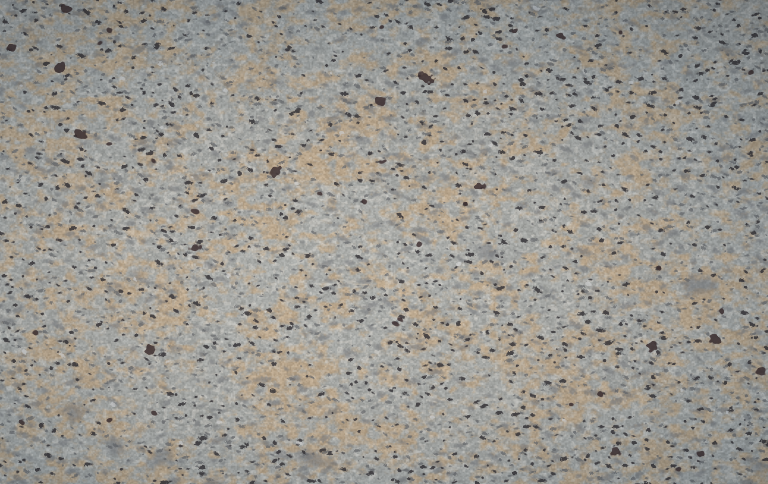
Write a WebGL 2 fragment shader that draws this texture.

```glsl
#version 300 es
precision highp float;
// Polished beige granite: cool and warm grains, dark mica specks, soft shading at the rim.
uniform vec2 u_resolution;
out vec4 outColor;

const vec3 COOL = vec3(0.650, 0.657, 0.646);
const vec3 WARM = vec3(0.715, 0.632, 0.525);
const vec3 PALE = vec3(0.770, 0.762, 0.740);
const vec3 SLATE = vec3(0.455, 0.462, 0.475);
const vec3 MICA = vec3(0.215, 0.205, 0.220);
const vec3 GARNET = vec3(0.240, 0.185, 0.190);

float hash(vec2 p, float seed) {
    vec3 q = fract(vec3(p.xyx) * vec3(0.1031, 0.1030, 0.0973) + seed * 0.137);
    q += dot(q, q.yzx + 33.33);
    return fract((q.x + q.y) * q.z);
}

float noise(vec2 p, float seed) {
    vec2 i = floor(p), f = fract(p);
    f = f * f * (3.0 - 2.0 * f);
    float low = mix(hash(i, seed), hash(i + vec2(1, 0), seed), f.x);
    float high = mix(hash(i + vec2(0, 1), seed), hash(i + vec2(1, 1), seed), f.x);
    return mix(low, high, f.y);
}

float fbm(vec2 p, float seed) {
    float sum = 0.0, weight = 0.5;
    for (int i = 0; i < 4; i++) {
        sum += weight * noise(p, seed + float(i));
        p = mat2(1.7, 1.0, -1.0, 1.7) * p;
        weight *= 0.5;
    }
    return sum / 0.9375;
}

// Coverage of ragged, mostly level ellipses scattered over a jittered grid.
float specks(vec2 p, float cell, float chance, float radius, float stretch, float soft, float seed) {
    vec2 home = floor(p / cell);
    float ragged = 0.9 * (noise(p / radius * 1.1, seed + 5.0) - 0.5);
    float cover = 0.0;
    for (int y = -1; y <= 1; y++) {
        for (int x = -1; x <= 1; x++) {
            vec2 id = home + vec2(x, y);
            float cluster = 0.35 + 1.3 * noise(id * cell * vec2(7.0, 11.0), seed + 6.0);
            if (hash(id, seed) > chance * cluster) continue;
            vec2 jitter = vec2(hash(id, seed + 1.0), hash(id, seed + 2.0));
            vec2 d = p - (id + jitter) * cell;
            float tilt = 1.1 * (hash(id, seed + 3.0) - 0.6);
            float c = cos(tilt), s = sin(tilt);
            d = mat2(c, -s, s, c) * d;
            float size = radius * mix(0.5, 1.3, pow(hash(id, seed + 4.0), 1.5));
            float longness = mix(1.0, stretch, hash(id, seed + 7.0));
            float dist = (length(d / vec2(longness, 1.0)) / size - 1.0 + ragged) * size;
            cover = max(cover, 1.0 - smoothstep(-soft, soft, dist));
        }
    }
    return cover;
}

// Mottled ground of cool and warm feldspar with pale quartz grains.
vec3 ground(vec2 p) {
    float patches = fbm(p * vec2(9.0, 17.0), 11.0);
    float clumps = fbm(p * vec2(48.0, 68.0), 21.0);
    float warmth = smoothstep(0.42, 0.66, 0.4 * patches + 0.6 * clumps);
    vec3 color = mix(COOL, WARM, warmth * 0.9);
    float quartz = smoothstep(0.60, 0.80, noise(p * vec2(120.0, 150.0), 31.0));
    color = mix(color, PALE, 0.55 * quartz * (1.0 - 0.5 * warmth));
    float grain = noise(p * vec2(190.0, 230.0), 41.0) + noise(p * 330.0, 42.0) - 1.0;
    return color + 0.085 * grain + 0.05 * (clumps - 0.5);
}

// Broad light falloff, strongest towards the top and the corners.
float shading(vec2 uv) {
    vec2 d = (uv - vec2(0.45, 0.43)) * vec2(1.0, 1.1);
    return 1.03 - 0.42 * dot(d, d);
}

void main() {
    vec2 p = gl_FragCoord.xy / u_resolution.y;
    vec2 uv = gl_FragCoord.xy / u_resolution;
    float pixel = 1.0 / u_resolution.y;
    float edge = max(0.7 * pixel, 0.0012);

    vec3 color = ground(p);

    // Faint grey streaks and smudges
    color = mix(color, SLATE, 0.55 * specks(p, 0.030, 0.55, 0.0048, 3.0, 0.0035, 51.0));
    color = mix(color, SLATE, 0.50 * specks(p, 0.150, 0.12, 0.0150, 2.0, 0.0090, 61.0));

    // Dark minerals from fine flakes to rare large crystals
    color = mix(color, SLATE * 0.9, 0.75 * specks(p, 0.017, 0.34, 0.0026, 2.6, edge, 71.0));
    color = mix(color, MICA, 0.85 * specks(p, 0.022, 0.42, 0.0032, 2.3, edge, 81.0));
    color = mix(color, GARNET, 0.85 * specks(p, 0.085, 0.20, 0.0075, 1.7, edge, 91.0));

    // Rare bright chips
    color = mix(color, vec3(0.82), 0.7 * specks(p, 0.090, 0.16, 0.0036, 1.8, edge, 101.0));

    vec3 coolRim = mix(vec3(0.97, 1.0, 1.03), vec3(1.0), smoothstep(0.85, 1.0, shading(uv)));
    outColor = vec4(clamp(color * shading(uv) * coolRim, 0.0, 1.0), 1.0);
}
```
